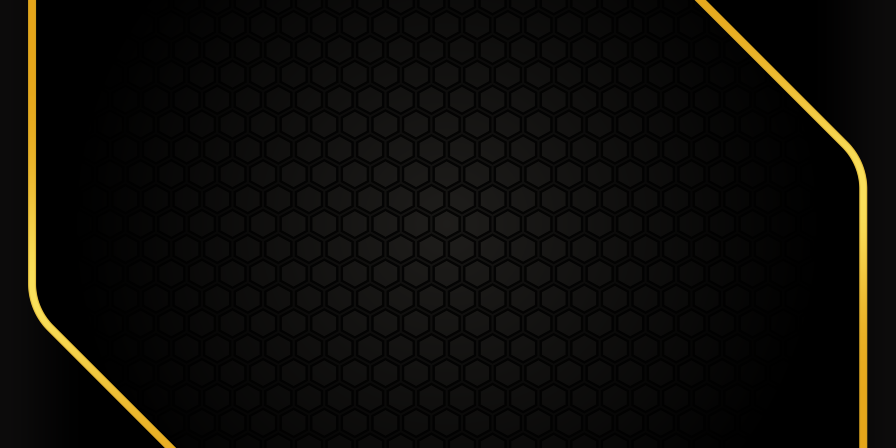
Reproduce this background procedurally as a WebGL 2 fragment shader.

```glsl
#version 300 es
precision highp float;
// Dark honeycomb panel lit from its centre, held by two gold rails with
// rounded 45 degree bends. Rails are distance functions; the honeycomb is a
// repeated hexagonal cell. Lengths are in canvas heights (canvas is 2 x 1).

uniform vec2 u_resolution;
out vec4 fragColor;

// Rails
const vec2 LEFT_BEND = vec2(0.0716, 0.309);
const vec2 RIGHT_BEND = vec2(1.927, 0.636);
const float BEND_RADIUS = 0.14;
const float RAIL_HALF_WIDTH = 0.0090;
const float SHINE_LENGTH = 0.25;
const vec3 GOLD_DEEP = vec3(0.90, 0.65, 0.10);
const vec3 GOLD_LIGHT = vec3(0.98, 0.88, 0.36);
const vec3 GOLD_EDGE = vec3(0.79, 0.61, 0.13);

// Honeycomb
const vec2 CENTRE = vec2(0.997, 0.5);
const vec2 CELL_PITCH = vec2(0.0683, 0.0555);  // column and row spacing
const float TILE_INSET = 0.115;                // in cell widths
const float SEAM_WIDTH = 0.035;
const float LIGHT_RADIUS = 0.84;
const vec3 TILE_COLOR = vec3(0.118, 0.113, 0.105);
const vec3 GROOVE_COLOR = vec3(0.020, 0.019, 0.017);
const float SEAM_LEVEL = 0.65;

// Outer borders
const vec3 BORDER_COLOR = vec3(0.048, 0.043, 0.044);
const float BORDER_FADE = 0.20;

const float ROW_RATIO = 0.8660254;             // sqrt(3) / 2
const vec2 BISECTOR = vec2(0.9238795, 0.3826834);  // 22.5 degrees

// Signed distance to a rounded bend between a vertical and a diagonal side.
// Positive outside; side is +1 for a bend facing right, -1 for left.
float bendDistance(vec2 p, vec2 corner, float side) {
    vec2 q = side * (p - corner);
    vec2 local = vec2(dot(q, BISECTOR), dot(q, vec2(-BISECTOR.y, BISECTOR.x)));
    local.x += BEND_RADIUS / BISECTOR.x;
    local.y = abs(local.y);
    bool onArc = local.y * BISECTOR.x < local.x * BISECTOR.y;
    return (onArc ? length(local) : dot(local, BISECTOR)) - BEND_RADIUS;
}

// Distance from the nearest cell border, in cell widths
float hexBorder(vec2 p) {
    vec2 q = p / CELL_PITCH * vec2(1.0, ROW_RATIO);
    vec2 period = vec2(1.0, 2.0 * ROW_RATIO);
    vec2 a = mod(q + 0.5 * period, period) - 0.5 * period;
    vec2 b = mod(q, period) - 0.5 * period;
    vec2 cell = abs(dot(a, a) < dot(b, b) ? a : b);
    return 0.5 - max(cell.x, dot(cell, vec2(0.5, ROW_RATIO)));
}

vec3 honeycomb(vec2 p, float pixel) {
    float border = hexBorder(p - CENTRE);
    float blur = 0.6 * pixel / CELL_PITCH.x;
    float tile = smoothstep(TILE_INSET - blur, TILE_INSET + blur, border);
    float seam = 1.0 - smoothstep(SEAM_WIDTH - blur, SEAM_WIDTH + blur, border);
    float light = max(0.0, 1.0 - length(p - CENTRE) / LIGHT_RADIUS);
    return mix(GROOVE_COLOR, TILE_COLOR, max(tile, SEAM_LEVEL * seam)) * light;
}

// Lays one gold rail over a colour; the shine peaks near the bend
vec3 addRail(vec3 base, float dist, float y, float shineY, float pixel) {
    float across = abs(dist);
    float offset = (y - shineY) / SHINE_LENGTH;
    vec3 gold = mix(GOLD_DEEP, GOLD_LIGHT, exp(-offset * offset));
    gold = mix(gold, GOLD_EDGE, 0.6 * smoothstep(0.5, 1.0, across / RAIL_HALF_WIDTH));
    float cover = 1.0 - smoothstep(-0.6 * pixel, 0.6 * pixel, across - RAIL_HALF_WIDTH);
    return mix(base, gold, cover);
}

void main() {
    float pixel = 1.0 / u_resolution.y;
    vec2 p = gl_FragCoord.xy * pixel;
    float width = u_resolution.x * pixel;

    float leftRail = bendDistance(p, LEFT_BEND, -1.0);
    float rightRail = bendDistance(p, RIGHT_BEND, 1.0);

    // Panel inside the rails, faint glow along the outer borders
    float toSide = min(p.x, width - p.x);
    vec3 border = BORDER_COLOR * (1.0 - smoothstep(0.0, BORDER_FADE, toSide));
    float outside = smoothstep(-pixel, pixel, max(leftRail, rightRail));
    vec3 color = mix(honeycomb(p, pixel), border, outside);

    color = addRail(color, leftRail, p.y, LEFT_BEND.y + 0.04, pixel);
    color = addRail(color, rightRail, p.y, RIGHT_BEND.y - 0.06, pixel);
    fragColor = vec4(color, 1.0);
}
```
